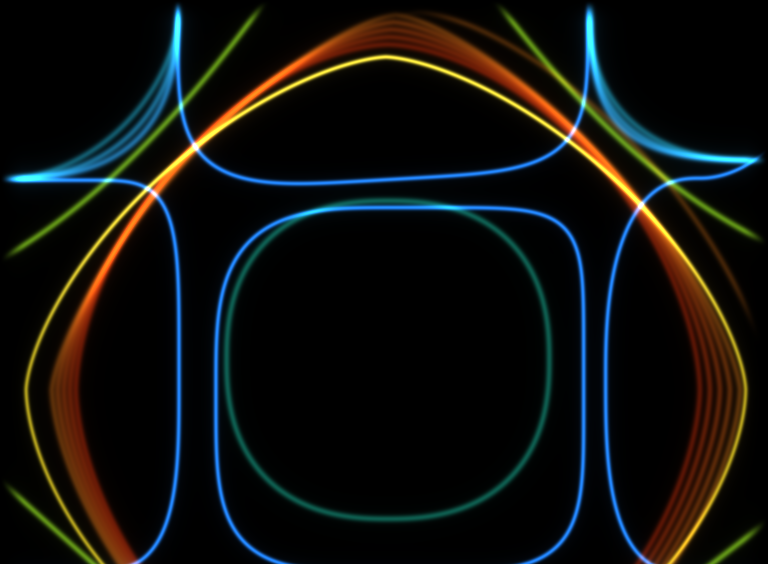
Reproduce this background procedurally as a Shadertoy shader.

```glsl
const vec3 BLUE = vec3(0.13, 0.50, 0.95);
const vec3 SPIKE_BLUE = vec3(0.10, 0.36, 0.54);
const vec3 SPIKE_TEAL = vec3(0.06, 0.30, 0.36);
const vec3 TEAL = vec3(0.05, 0.33, 0.28);
const vec3 GOLD_DIM = vec3(0.62, 0.56, 0.10);
const vec3 GOLD_BRIGHT = vec3(0.95, 0.88, 0.24);
const vec3 RED = vec3(0.40, 0.09, 0.02);
const vec3 BROWN = vec3(0.38, 0.20, 0.04);
const vec3 GREEN = vec3(0.34, 0.52, 0.08);

const float FINE = 0.0042;      // stroke radii, in canvas heights
const float SOFT = 0.0060;
const float HALO = 0.09;        // strength of the wide glow
const float EDGE_FADE = 0.045;
const int BAND_COUNT = 5;
const int SPIKE_COUNT = 3;

// Gaussian core with a faint exponential halo
float stroke(float d, float radius) {
    float r = max(radius, 0.7 / iResolution.y);
    return exp(-d * d / (r * r)) + HALO * exp(-abs(d) / (2.5 * r));
}

// Approximate distance to a superellipse
float squircle(vec2 p, vec2 halfSize, float n) {
    vec2 q = max(abs(p) / halfSize, vec2(1e-4));
    float g = pow(pow(q.x, n) + pow(q.y, n), 1.0 / n);
    vec2 gradient = pow(q / g, vec2(n - 1.0)) / halfSize;
    return (g - 1.0) / length(gradient);
}

// Exponent per quadrant: top left, top right, bottom left, bottom right
float squircle4(vec2 p, vec2 halfSize, vec4 n) {
    vec2 row = p.y > 0.0 ? n.xy : n.zw;
    return squircle(p, halfSize, p.x < 0.0 ? row.x : row.y);
}

// Central box and the three open curves around it
float blueCurves(vec2 p) {
    float box = squircle4(p - vec2(0.028, -0.191), vec2(0.326, 0.323), vec4(3.4, 6.0, 4.0, 4.5));

    vec2 l = p - vec2(-0.539, -0.167);
    l.x = max(l.x, 0.0);
    float left = squircle4(l, vec2(0.1755, 0.3475), vec4(4.5, 4.5, 3.4, 3.4));

    vec2 r = p - vec2(0.560, -0.167);
    float bend = max(r.x, 0.0);
    r.y -= 3.4 * bend * bend * step(0.0, r.y);
    r.x = min(r.x, 0.0);
    float right = squircle4(r, vec2(0.167, 0.351), vec4(2.5, 2.5, 3.0, 3.0));

    vec2 t = p - vec2(-0.002, 0.482);
    t.y = min(t.y - 0.058 * t.x, 0.0);
    float top = squircle4(t, vec2(0.3635, 0.301), vec4(4.0, 4.8, 4.0, 4.8));

    return stroke(box, FINE) + stroke(left, FINE) + stroke(right, FINE) + stroke(top, FINE);
}

// Fans of curves that meet in the two upper corners
vec3 spikes(vec2 p) {
    vec2 l = p - vec2(-0.663, 0.482);
    l = vec2(max(l.x, 0.0), min(l.y, 0.0));
    vec2 r = min(p - vec2(0.667, 0.482), vec2(0.0));
    vec3 sum = vec3(0.0);
    for (int i = 0; i < SPIKE_COUNT; i++) {
        float t = float(i) / float(SPIKE_COUNT - 1);
        float a = squircle(l, vec2(0.298), mix(1.8, 2.55, t));
        float b = squircle(r, vec2(0.301, 0.266), mix(2.4, 3.1, t));
        sum += mix(SPIKE_TEAL, SPIKE_BLUE, t) * (stroke(a, SOFT) + stroke(b, SOFT));
    }
    return sum;
}

// Red to brown bands that weave across the gold loop
vec3 bands(vec2 p) {
    vec3 sum = vec3(0.0);
    for (int i = 0; i < BAND_COUNT; i++) {
        float t = float(i) / float(BAND_COUNT - 1);
        vec2 q = p - vec2(mix(0.007, 0.021, t), -0.191);
        float n = q.y > 0.0 ? mix(1.7, 1.4, t) : mix(1.7, 1.6, t);
        float d = squircle(q, mix(vec2(0.553, 0.612), vec2(0.610, 0.665), t), n);
        sum += mix(RED, BROWN, t) * 0.75 * stroke(d, SOFT);
    }
    float outer = squircle(p - vec2(0.064, -0.191), vec2(0.62, 0.67), 1.5);
    float mask = smoothstep(0.0, 0.12, p.x) * smoothstep(-0.12, 0.02, p.y);
    return sum + BROWN * 0.6 * mask * stroke(outer, SOFT);
}

// Mirrored arcs across the four corners
float cornerArcs(vec2 p) {
    float s = abs(p.x + 0.0106);
    float u = s - 0.216;
    float upper = 0.484 - 1.33 * u + 0.874 * u * u + 0.03 * p.x;
    float slope = -1.33 + 1.748 * u;
    float lower = -0.401 - 0.83 * (0.665 - s) - 0.066 * p.x;
    return stroke((p.y - upper) / sqrt(1.0 + slope * slope), SOFT)
         + stroke((p.y - lower) / 1.3, SOFT);
}

void mainImage(out vec4 fragColor, in vec2 fragCoord) {
    vec2 p = (fragCoord - 0.5 * iResolution.xy) / iResolution.y;
    vec3 color = BLUE * blueCurves(p) + spikes(p) + bands(p) + GREEN * cornerArcs(p);

    float ring = squircle(p - vec2(0.007, -0.138), vec2(0.286, 0.282), 2.4);
    color += TEAL * stroke(ring, SOFT);

    float loop = squircle(p - vec2(0.0035, -0.191), vec2(0.638, 0.590), p.y > -0.191 ? 1.52 : 1.7);
    color += mix(GOLD_DIM, GOLD_BRIGHT, smoothstep(-0.2, 0.25, p.y)) * stroke(loop, FINE);

    // Fade at the sides and the top
    float side = 0.5 * iResolution.x / iResolution.y - abs(p.x);
    color *= smoothstep(0.0, EDGE_FADE, side) * smoothstep(0.0, EDGE_FADE, 0.5 - p.y);
    fragColor = vec4(min(color, vec3(1.0)), 1.0);
}
```
